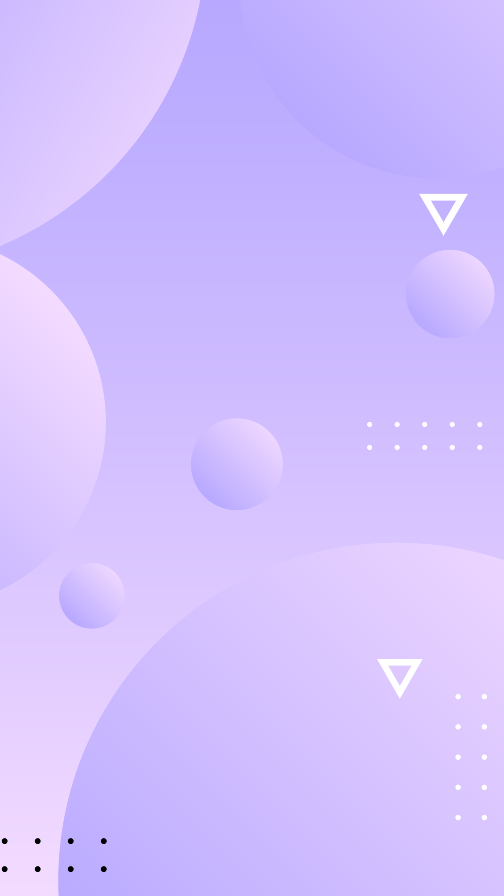
Write a WebGL 2 fragment shader that draws this background.

```glsl
#version 300 es
precision highp float;
// Soft lilac backdrop: a vertical gradient carrying large and small discs,
// each shaded by its own linear gradient, with outlined triangles and dot
// grids on top. Shapes are distance functions on a 9 by 16 unit canvas.

uniform vec2 u_resolution;
out vec4 fragColor;

const vec3 DEEP = vec3(0.72, 0.66, 1.0);
const vec3 PALE = vec3(0.955, 0.86, 1.0);
const vec3 WHITE = vec3(1.0);
const vec3 BLACK = vec3(0.0);
const float CANVAS_WIDTH = 9.0;
const float DIAGONAL = 0.785;

// Lilac ramp from deep violet to pale pink
vec3 lilac(float tone) {
    return mix(DEEP, PALE, clamp(tone, 0.0, 1.0));
}

// Smooth coverage of a signed distance, one pixel wide
float coverage(float dist, float pixel) {
    return 1.0 - smoothstep(-0.5 * pixel, 0.5 * pixel, dist);
}

// Disc whose tone runs from tones.x to tones.y along the given angle
vec3 paintDisc(vec3 base, vec2 p, vec2 center, float radius,
               float angle, vec2 tones, float pixel) {
    vec2 q = p - center;
    float along = 0.5 + 0.5 * dot(q, vec2(cos(angle), sin(angle))) / radius;
    vec3 shade = lilac(mix(tones.x, tones.y, along));
    return mix(base, shade, coverage(length(q) - radius, pixel));
}

// Outline of a triangle pointing down, measured from its top middle
float triangleRing(vec2 q, float halfWidth, float height, float thickness) {
    vec2 sideNormal = normalize(vec2(height, -halfWidth));
    float side = dot(vec2(abs(q.x) - halfWidth, q.y), sideNormal);
    float solid = max(q.y, side);
    return max(solid, -solid - thickness);
}

// Distance to the nearest dot of a finite grid, from its lower left dot
float dotGrid(vec2 p, vec2 origin, vec2 spacing, vec2 count, float radius) {
    vec2 q = p - origin;
    vec2 cell = clamp(floor(q / spacing + 0.5), vec2(0.0), count - 1.0);
    return length(q - cell * spacing) - radius;
}

void main() {
    vec2 p = gl_FragCoord.xy / u_resolution.x * CANVAS_WIDTH;
    float pixel = CANVAS_WIDTH / u_resolution.x;

    // Background, paler towards the bottom
    float depth = 1.0 - gl_FragCoord.y / u_resolution.y;
    vec3 color = lilac(pow(depth, 1.15));

    // Large discs cut by the canvas edges
    color = paintDisc(color, p, vec2(-2.35, 17.17), 6.04, -0.52, vec2(-0.73, 0.77), pixel);
    color = paintDisc(color, p, vec2(7.81, 16.35), 3.54, DIAGONAL, vec2(0.0, 0.8), pixel);
    color = paintDisc(color, p, vec2(-1.44, 8.46), 3.33, DIAGONAL, vec2(0.0, 1.0), pixel);
    color = paintDisc(color, p, vec2(7.08, 0.27), 6.04, DIAGONAL, vec2(-0.08, 0.92), pixel);

    // Small floating discs
    vec2 ballTones = vec2(0.0, 0.9);
    color = paintDisc(color, p, vec2(8.04, 10.75), 0.79, DIAGONAL, ballTones, pixel);
    color = paintDisc(color, p, vec2(4.23, 7.71), 0.82, DIAGONAL, ballTones, pixel);
    color = paintDisc(color, p, vec2(1.64, 5.36), 0.585, DIAGONAL, ballTones, pixel);

    // White triangles and dot grids
    float marks = triangleRing(p - vec2(7.92, 12.54), 0.437, 0.75, 0.122);
    marks = min(marks, triangleRing(p - vec2(7.14, 4.23), 0.406, 0.71, 0.115));
    marks = min(marks, dotGrid(p, vec2(6.6, 8.01), vec2(0.492, 0.41), vec2(5.0, 2.0), 0.045));
    marks = min(marks, dotGrid(p, vec2(8.18, 1.4), vec2(0.469, 0.54), vec2(2.0, 5.0), 0.048));
    color = mix(color, WHITE, coverage(marks, pixel));

    // Black dot grid in the lower left corner
    float ink = dotGrid(p, vec2(0.083, 0.48), vec2(0.59, 0.5), vec2(4.0, 2.0), 0.052);
    color = mix(color, BLACK, coverage(ink, pixel));

    fragColor = vec4(color, 1.0);
}
```
